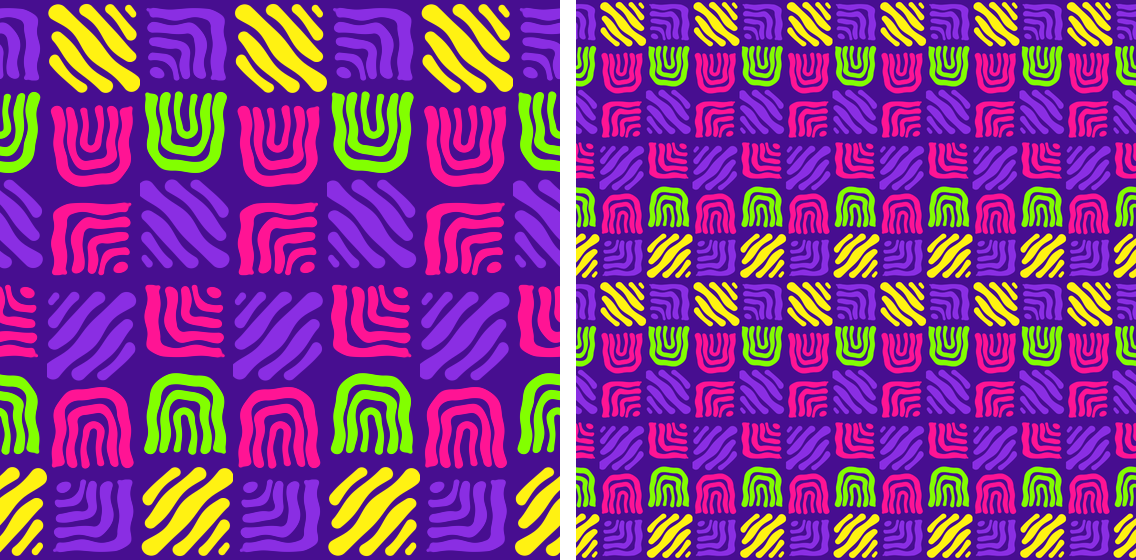
Left: one tile. Right: repeated 2 by 2.
Give the GLSL for this pattern, as a WebGL 1 fragment shader.

```glsl
precision highp float;
// Hand-cut stripes, nested U shapes and nested elbows in a staggered grid.
// Each column pair holds three rows of motifs as distance functions; the lower
// half is a glide reflection of the upper one, so the sheet wraps both ways.

uniform vec2 u_resolution;

float smoothMin(float a, float b, float k) {
  float h = max(k - abs(a - b), 0.0) / k;
  return min(a, b) - h * h * k * 0.25;
}

vec2 wobble(vec2 p) {
  return p + 1.6 * sin(p.yx * vec2(0.13, 0.11) + vec2(1.0, 3.0));
}

// Rounded L stroke: legs run from the corner towards +x and +y up to tip.
// halfWidth.x belongs to the leg along y, halfWidth.y to the leg along x.
float elbow(vec2 p, vec2 corner, float radius, vec2 tip, vec2 halfWidth) {
  vec2 center = corner + radius;
  vec2 w = center - p;
  float d = min(
    length(vec2(p.x - corner.x, p.y - clamp(p.y, center.y, tip.y))),
    length(vec2(p.x - clamp(p.x, center.x, tip.x), p.y - corner.y)));
  if (w.x > 0.0 && w.y > 0.0) d = abs(length(w) - radius);
  return d - mix(halfWidth.y, halfWidth.x, smoothstep(-radius, radius, w.x - w.y));
}

// Six wavy diagonal bars, longest in the middle
float diagonalBars(vec2 p) {
  vec2 q = vec2(p.x + p.y, p.y - p.x) * 0.7071;
  float d = 1e3;
  for (int i = 0; i < 6; i++) {
    float k = float(i) - 3.0;
    float across = -2.0 + 30.0 * k - 2.3 * k * abs(k);
    float halfLength = 71.0 - 0.93 * abs(across);
    float along = q.x - 2.0;
    float bend = 2.6 * sin(along * 0.06 + k * 0.5 + 0.6);
    float r = (10.8 - 1.8 * abs(k)) * (1.0 + 0.17 * cos(along * 0.08 + k * 1.3));
    vec2 offset = vec2(along - clamp(along, -halfLength, halfLength), q.y - across - bend);
    d = min(d, length(offset) - r);
  }
  return d * 0.9;
}

// Three nested U strokes, slightly wider at the open end
float nestedU(vec2 p) {
  vec2 q = wobble(vec2(p.x, -p.y));
  vec2 folded = vec2(-abs(q.x) / (1.0 + 0.0012 * q.y), q.y);
  float d = 1e3;
  for (int i = 0; i < 3; i++) {
    float n = float(i);
    vec2 corner = vec2(-44.5 + 17.3 * n, -47.0 + 21.5 * n);
    vec2 halfWidth = vec2(7.4 - 1.4 * n, 7.6 - 1.3 * n);
    halfWidth.x += 0.8 * sin(q.y * 0.1 + q.x * 0.06 + n);
    d = min(d, elbow(folded, corner, 26.0 - 8.0 * n, vec2(0.0, 46.0 + n * 1.5), halfWidth));
  }
  // pointed tip on one arm
  return smoothMin(d, length(p - vec2(53.0, -52.0)) - 1.5, 7.0);
}

// Four nested elbows around a small pebble
float nestedElbows(vec2 p) {
  vec2 q = wobble(p);
  float d = 1e3;
  for (int i = 0; i < 4; i++) {
    float n = float(i);
    vec2 corner = vec2(-45.0 + 28.5 * n - 3.0 * n * n, -41.0 + 20.0 * n);
    vec2 halfWidth = vec2(9.3 - 1.6 * n, 7.0 - 0.4 * n);
    halfWidth += 0.8 * sin(q.yx * 0.13 + n * 2.0);
    vec2 tip = vec2(51.0, 49.0) - halfWidth.yx;
    d = min(d, elbow(q, corner, 17.0, tip, halfWidth));
  }
  // sharp end above, forked end below
  d = smoothMin(d, length(p - vec2(52.0, -47.0)) - 1.5, 7.0);
  d = smoothMin(d, length(p - vec2(-52.0, 47.0)) - 2.5, 5.0);
  d = smoothMin(d, length(p - vec2(-37.0, 47.0)) - 2.5, 5.0);
  vec2 pebble = (q - vec2(39.0, 41.0)) / vec2(9.7, 7.6);
  return min(d, (length(pebble) - 1.0) * 8.0);
}

void main() {
  // 128 units per cell, y pointing down
  vec2 pos = gl_FragCoord.xy / u_resolution * 768.0;
  pos.y = 768.0 - pos.y;

  // glide reflection: mirror the lower half, shifted by one column
  bool lower = pos.y > 384.0;
  if (lower) pos = vec2(pos.x + 128.0, 768.0 - pos.y);

  // staggered columns and their rows
  float x = mod(pos.x - 64.0, 256.0);
  bool second = x >= 128.0;
  float row = clamp(floor((pos.y + (second ? 12.0 : -8.0)) / 128.0), 0.0, 2.0);
  float bow = row * (row - 1.0);
  float centerY = second ? 60.0 + 121.0 * row + 2.75 * bow
                         : 66.0 + 134.0 * row - 3.5 * bow;
  vec2 p = vec2(mod(x, 128.0) - 62.5, pos.y - centerY);
  float kind = second ? 2.0 - row : row;
  if (second) p.x = -p.x;
  if (second && kind < 0.5) p.y = -p.y;

  float d = kind < 0.5 ? diagonalBars(p) : kind < 1.5 ? nestedU(p) : nestedElbows(p);

  vec3 pink = vec3(1.0, 0.08, 0.58);
  vec3 ink = second ? vec3(0.54, 0.18, 0.89) : pink;
  if (kind < 0.5 && !second) ink = vec3(1.0, 0.95, 0.07);
  if (kind > 0.5 && kind < 1.5) ink = second != lower ? vec3(0.51, 1.0, 0.0) : pink;

  float pixel = 768.0 / min(u_resolution.x, u_resolution.y);
  float cover = 1.0 - smoothstep(-0.6 * pixel, 0.6 * pixel, d);
  gl_FragColor = vec4(mix(vec3(0.28, 0.055, 0.565), ink, cover), 1.0);
}
```
